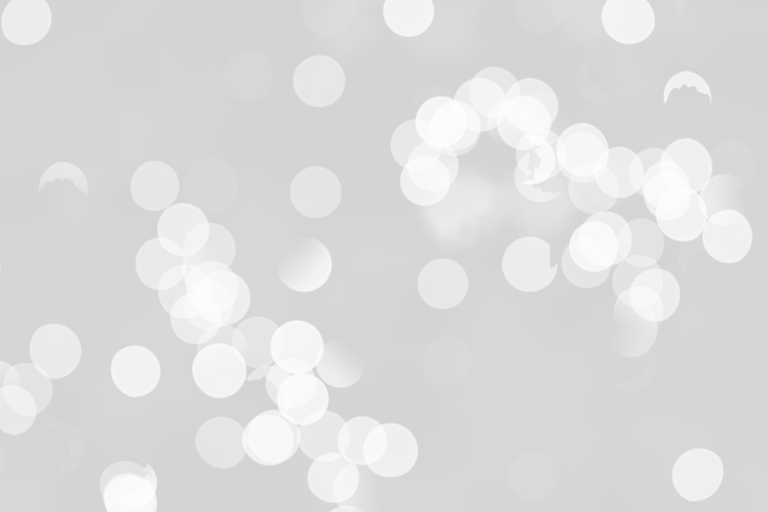
Give the GLSL for this background, as a WebGL 2 fragment shader.

```glsl
#version 300 es
precision highp float;

uniform vec2 u_resolution;
out vec4 fragColor;

// All lengths are in canvas heights
#define BASE_GRAY 0.832
#define LIGHT_GRAY 0.995
#define RADIUS 0.051
#define EDGE 0.0022
#define SPREAD 0.105
#define DISCS_PER_LENGTH 26.0
#define CELL 0.185
#define SINGLE_CHANCE 0.46
#define GHOST_CHANCE 0.72
#define FADE_CHANCE 0.22
#define HAZE 0.55

const float TAU = 6.2832;

// Strands of crowded discs: start.xy, end.xy
const int STRANDS = 9;
const vec4 strands[STRANDS] = vec4[](
    vec4(0.41, 0.58, 0.38, 0.25), vec4(0.55, 0.34, 0.54, 0.14),
    vec4(0.77, 0.69, 0.93, 0.78), vec4(1.00, 0.84, 1.05, 0.68),
    vec4(1.13, 0.69, 1.46, 0.58), vec4(1.15, 0.58, 1.27, 0.34),
    vec4(0.20, 0.03, 0.31, 0.03), vec4(0.62, 0.13, 0.73, 0.08),
    vec4(0.04, 0.28, 0.05, 0.21));

// Soft clouds: centre.xy, strength
const int CLOUDS = 5;
const vec3 clouds[CLOUDS] = vec3[](
    vec3(0.91, 0.61, 1.0), vec3(1.05, 0.61, 0.6), vec3(0.86, 0.95, 0.3),
    vec3(0.68, 0.97, 0.3), vec3(1.15, 0.99, 0.35));

float hash(vec2 p) {
    return fract(sin(dot(p, vec2(127.1, 311.7))) * 43758.5);
}

float noise(vec2 p) {
    vec2 i = floor(p), f = fract(p);
    f = f * f * (3.0 - 2.0 * f);
    return mix(mix(hash(i), hash(i + vec2(1, 0)), f.x),
               mix(hash(i + vec2(0, 1)), hash(i + vec2(1, 1)), f.x), f.y);
}

float fbm(vec2 p) {
    return 0.55 * noise(p) + 0.3 * noise(p * 2.1 + 7.3) + 0.15 * noise(p * 4.3 + 3.1);
}

// Opacity of one lens disc at offset q from its centre
float discAlpha(vec2 q, vec2 centre, float id, float strength, float tearChance) {
    float r = RADIUS * mix(0.93, 1.06, hash(vec2(id, 1.0)));
    if (dot(q, q) > 1.5 * r * r) return 0.0;
    float e = max(EDGE, 0.75 / u_resolution.y);
    float angle = TAU * hash(vec2(id, 2.0));
    vec2 dir = vec2(cos(angle), sin(angle));

    // Circle clipped by a second one towards the canvas border
    vec2 outward = centre - vec2(0.75, 0.5);
    float d = max(length(q) - r, length(q + 0.35 * r * outward) - 1.1 * r);
    float alpha = strength * (1.0 - smoothstep(-e, e, d));

    // Thin bright rim and faint inner mottling
    alpha *= 0.95 + 0.09 * smoothstep(-0.18 * r, 0.0, d) + 0.06 * (noise(q * 45.0 + id) - 0.5);

    // Some discs fade to one side, some are torn to a crescent
    if (hash(vec2(id, 3.0)) < FADE_CHANCE)
        alpha *= smoothstep(-1.0, 0.8, dot(q, dir) / r);
    if (hash(vec2(id, 4.0)) < tearChance) {
        float tear = length(q + 0.65 * r * dir) - r + 0.014 * (noise(q * 110.0 + id) - 0.5);
        alpha *= smoothstep(-e, e, tear);
    }

    // Dust speck
    if (hash(vec2(id, 5.0)) < 0.25)
        alpha *= 0.8 + 0.2 * smoothstep(0.001, 0.0035, length(q - 0.55 * r * dir));
    return clamp(alpha, 0.0, 1.0);
}

void main() {
    vec2 p = gl_FragCoord.xy / u_resolution.y;
    float veil = 1.0; // share of the base tone still showing

    // Clouds
    vec2 warped = p + 0.07 * (vec2(fbm(p * 14.0), fbm(p * 14.0 + 31.0)) - 0.5);
    for (int i = 0; i < CLOUDS; i++) {
        float body = 1.0 - smoothstep(0.03, 0.105, length(warped - clouds[i].xy));
        veil *= 1.0 - HAZE * clouds[i].z * body * (0.6 + 0.5 * fbm(p * 11.0));
    }
    veil *= 1.0 - 0.07 * smoothstep(0.45, 0.8, fbm(p * 4.0 + 5.0));

    // Single discs and ghosts on a jittered grid, sparse at lower right
    float tearZone = smoothstep(0.95, 1.15, p.x);
    for (int k = 0; k < 9; k++) {
        vec2 cell = floor(p / CELL) + vec2(k % 3 - 1, k / 3 - 1);
        float id = dot(cell, vec2(17.0, 59.0)) + 400.0;
        vec2 jitter = vec2(hash(vec2(id, 6.0)), hash(vec2(id, 7.0)));
        vec2 c = (cell + 0.2 + 0.6 * jitter) * CELL;
        float sparse = smoothstep(0.9, 1.1, c.x) * (1.0 - smoothstep(0.5, 0.7, c.y));
        float pick = hash(vec2(id, 8.0));
        float strength = pick < SINGLE_CHANCE * (1.0 - 0.45 * sparse)
            ? mix(0.38, 0.85, hash(vec2(id, 9.0)))
            : 0.07 * step(pick, GHOST_CHANCE);
        veil *= 1.0 - discAlpha(p - c, c, id, strength, mix(0.08, 0.6, tearZone));
    }

    // Overlapping discs along the strands
    for (int s = 0; s < STRANDS; s++) {
        vec2 a = strands[s].xy, b = strands[s].zw;
        int count = 2 + int(length(b - a) * DISCS_PER_LENGTH);
        for (int i = 0; i < count; i++) {
            float id = float(s * 31 + i) + 1.0;
            vec2 jitter = vec2(hash(vec2(id, 6.0)), hash(vec2(id, 7.0))) - 0.5;
            vec2 c = mix(a, b, (float(i) + 0.5) / float(count)) + SPREAD * jitter;
            float strength = mix(0.35, 0.82, hash(vec2(id, 9.0)));
            veil *= 1.0 - discAlpha(p - c, c, id, strength, 0.06);
        }
    }

    fragColor = vec4(vec3(mix(LIGHT_GRAY, BASE_GRAY, veil)), 1.0);
}
```
